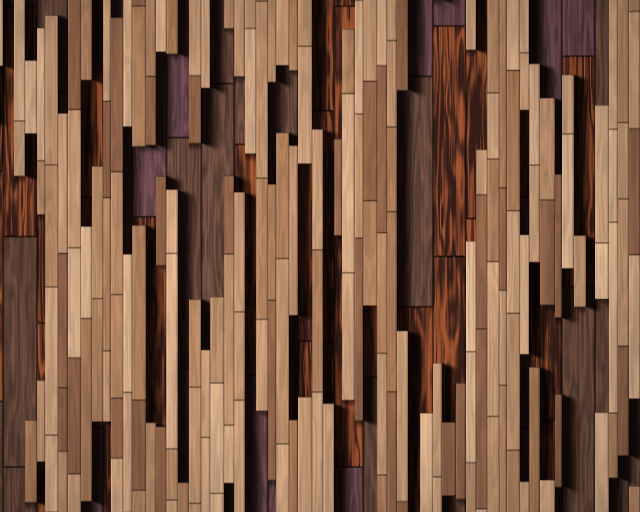
This texture is drawn by a WebGL 1 fragment shader. Its source:

```glsl
precision highp float;
// Wall of wooden slats: pale raised strips in staggered clusters over wide
// dark boards. Jittered columns are cut into segments, a noise field picks the
// raised ones, and each raised strip casts a soft shadow to its lower right.
uniform vec2 u_resolution;

const float COLUMN = 0.0172;
const float SEGMENT = 0.19;

float hash(vec2 p) {
  p = fract(p * vec2(0.1031, 0.1137) + 0.317);
  p += dot(p, p.yx + 33.33);
  return fract((p.x + p.y) * p.x * 17.31 + p.y * 41.7);
}

float noise(vec2 p) {
  vec2 i = floor(p), f = fract(p);
  f = f * f * (3.0 - 2.0 * f);
  return mix(mix(hash(i), hash(i + vec2(1, 0)), f.x),
             mix(hash(i + vec2(0, 1)), hash(i + vec2(1, 1)), f.x), f.y);
}

// Left side of a column and lower end of a segment
float columnEdge(float col) {
  return (col + 0.4 * hash(vec2(col, 7.0))) * COLUMN;
}

float segmentEnd(float col, float seg) {
  return (seg + 0.7 * hash(vec2(col, seg + 31.0)) + hash(vec2(col, 91.0))) * SEGMENT;
}

float segmentBase(float col, float y) {
  return floor(y / SEGMENT - hash(vec2(col, 91.0)));
}

float isRaised(float col, float seg) {
  float middle = 0.5 * (segmentEnd(col, seg) + segmentEnd(col, seg + 1.0));
  float cluster = noise(vec2(col * 0.32 + 5.0, middle * 4.5 + 9.0));
  return step(0.475, 0.6 * cluster + 0.4 * hash(vec2(col + 17.0, seg + 53.0)));
}

// Raised coverage of a column at height y, with soft ends
float coverage(float col, float y, float blur) {
  float base = segmentBase(col, y), sum = 0.0;
  for (int n = -2; n <= 1; n++) {
    float seg = base + float(n);
    float low = segmentEnd(col, seg), high = segmentEnd(col, seg + 1.0);
    sum += isRaised(col, seg) * (smoothstep(low - blur, low + blur, y)
         - smoothstep(high - blur, high + blur, y));
  }
  return clamp(sum, 0.0, 1.0);
}

// Long fibres plus contour lines of a stretched noise
float grain(vec2 p, float seed) {
  vec2 q = p + seed * vec2(3.7, 9.1);
  float fibre = noise(q * vec2(520.0, 16.0));
  float figure = noise(q * vec2(75.0, 5.0)) + 0.3 * noise(q * vec2(160.0, 22.0));
  return 0.5 * fibre + 0.5 * (0.5 + 0.5 * sin(figure * 19.0));
}

vec3 paleWood(vec2 p, float seed) {
  vec3 color = mix(vec3(0.64, 0.46, 0.33), vec3(0.87, 0.71, 0.57), fract(seed * 7.3));
  color = mix(color, vec3(0.55, 0.38, 0.28), step(seed, 0.18));
  float broad = noise(p * vec2(60.0, 7.0) + seed * 40.0);
  return color * (0.84 + 0.17 * grain(p, seed) + 0.14 * broad);
}

vec3 darkWood(vec2 p, float seed) {
  float lines = grain(p, seed);
  vec3 color = mix(vec3(0.39, 0.27, 0.22), vec3(0.39, 0.26, 0.28), step(0.72, seed));
  color *= 0.74 + 0.5 * lines;
  // Rosewood boards with black and orange veins
  float patches = noise(p * vec2(45.0, 6.0) + seed * 60.0);
  vec3 vein = mix(vec3(0.20, 0.10, 0.08), vec3(0.66, 0.34, 0.19),
                  smoothstep(0.25, 0.75, 0.6 * lines + 0.4 * patches));
  return mix(color, vein, 0.9 * step(seed, 0.4));
}

void main() {
  vec2 p = gl_FragCoord.xy / u_resolution.x;
  float px = 1.0 / u_resolution.x;

  float col = floor(p.x / COLUMN);
  col -= step(p.x, columnEdge(col));
  float left = columnEdge(col), right = columnEdge(col + 1.0);

  // Wide boards behind, three columns each
  float board = floor(col / 3.0);
  float row = p.y / 0.36 + hash(vec2(board, 3.0));
  vec3 back = darkWood(p, hash(vec2(board + 11.0, floor(row) + 23.0)));
  float seam = min(p.x - columnEdge(board * 3.0), columnEdge(board * 3.0 + 3.0) - p.x);
  seam = min(seam, 0.36 * min(fract(row), 1.0 - fract(row)));
  back *= mix(0.4, 1.0, smoothstep(0.0, 0.0012 + px, seam));

  // Shadows from strips to the left and from the end above
  float shadow = 0.65 * coverage(col, p.y + 0.007, 0.008);
  for (int j = 1; j <= 3; j++) {
    float caster = col - float(j);
    float gap = p.x - columnEdge(caster + 1.0);
    float reach = 1.0 - smoothstep(0.009, 0.033, gap);
    shadow = max(shadow, reach * coverage(caster, p.y + 0.35 * gap, 0.002 + 0.2 * gap));
  }
  back *= mix(vec3(1.0), vec3(0.17, 0.12, 0.11), shadow);

  // Raised strip with a lit left edge and a dark right edge
  float seg = segmentBase(col, p.y);
  seg -= step(p.y, segmentEnd(col, seg));
  vec3 strip = paleWood(p, hash(vec2(col + 5.0, seg + 71.0)));
  float ends = min(p.y - segmentEnd(col, seg), segmentEnd(col, seg + 1.0) - p.y);
  strip *= 1.0 + 0.10 * (1.0 - smoothstep(0.001, 0.003, p.x - left));
  strip *= mix(0.62, 1.0, smoothstep(0.0, 0.0015 + px, right - p.x));
  strip *= mix(0.6, 1.0, smoothstep(0.0, 0.001 + px, ends));
  strip *= mix(0.75, 1.0, smoothstep(0.0, px, p.x - left));

  vec3 color = mix(back, strip, coverage(col, p.y, 0.7 * px));
  vec2 fromCenter = gl_FragCoord.xy / u_resolution - vec2(0.45, 0.52);
  color *= 1.05 - 0.45 * dot(fromCenter, fromCenter);
  gl_FragColor = vec4(color, 1.0);
}
```
